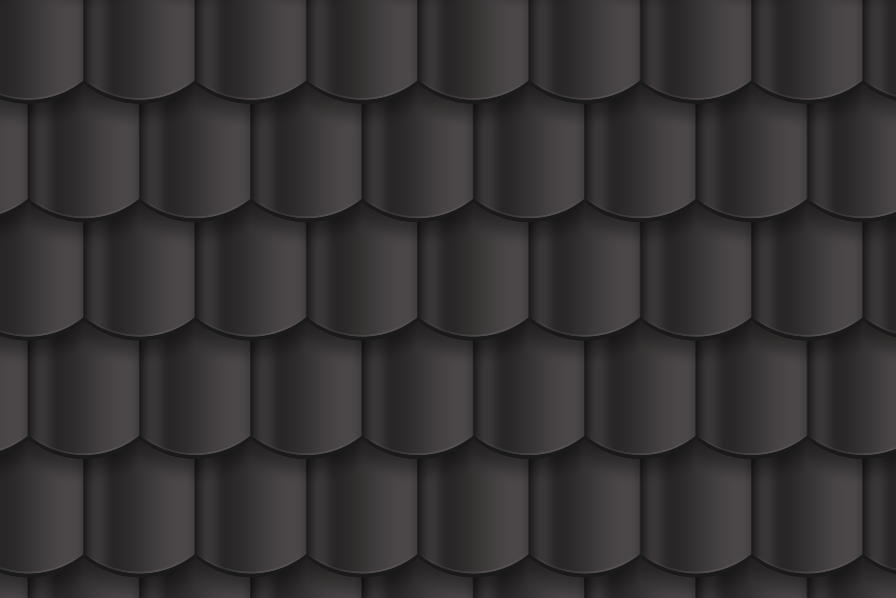
Reproduce this pattern procedurally as a WebGL 2 fragment shader.

```glsl
#version 300 es
precision highp float;

#define TILES_ACROSS 8.05
#define ROW_PITCH 1.064
#define FIRST_APEX 0.22
#define FIRST_JOINT 0.755
#define ARC_RADIUS 0.79
#define LIP_HEIGHT 0.036
#define JOINT_WIDTH 0.008
#define SHADOW_REACH 0.28
#define SHADOW_DEPTH 0.40
#define TINT vec3(1.045, 0.985, 0.995)
#define LIP_COLOR vec3(0.105, 0.102, 0.104)

uniform vec2 u_resolution;
out vec4 outColor;

// Position inside a tile of the given row: x from joint to joint, y above the apex
vec2 tileCoord(vec2 p, float row) {
    float joint = FIRST_JOINT + 0.5 * mod(row, 2.0);
    return vec2(fract(p.x - joint), p.y - FIRST_APEX - row * ROW_PITCH);
}

// Signed distance to the rounded lower edge, positive inside the tile
float arcDistance(vec2 q) {
    return ARC_RADIUS - length(q - vec2(0.5, ARC_RADIUS));
}

// Tile surface, including the shadow cast by the row above
vec3 tileSurface(vec2 p, float row, float px) {
    vec2 q = tileCoord(p, row);
    float t = q.x;

    // Wide curved face with a narrow roll along its left side
    float shade = mix(0.147, 0.282, smoothstep(0.22, 0.88, t));
    shade += 0.07 * smoothstep(0.0, 0.11, t) * (1.0 - smoothstep(0.12, 0.27, t));
    shade -= 0.035 * smoothstep(0.91, 1.0, t);

    // Groove between neighbours
    shade *= 1.0 - 0.3 * exp(-t / 0.025);
    float jointDist = min(t, 1.0 - t);
    float groove = 1.0 - smoothstep(JOINT_WIDTH - px * 0.5, JOINT_WIDTH + px * 0.5, jointDist);
    shade = mix(shade, 0.105, 0.8 * groove);

    // Soft shadow below the overlapping row
    float below = -arcDistance(tileCoord(p, row + 1.0));
    shade *= 1.0 - SHADOW_DEPTH * (1.0 - smoothstep(0.0, SHADOW_REACH, below));

    // Thin lit rim along the lower edge
    float rim = 1.0 - smoothstep(0.006, 0.006 + px, abs(arcDistance(q) - 0.006));
    shade += 0.07 * rim * sin(3.14159265 * t);
    return shade * TINT;
}

void main() {
    float px = TILES_ACROSS / u_resolution.x;
    vec2 p = gl_FragCoord.xy * px;
    float row = floor((p.y - FIRST_APEX + LIP_HEIGHT + px) / ROW_PITCH);
    vec2 q = tileCoord(p, row);

    // Lower row, then the thick lip, then the overlapping tile face
    float face = smoothstep(-0.5 * px, 0.5 * px, arcDistance(q));
    float lip = smoothstep(-0.5 * px, 0.5 * px, arcDistance(q + vec2(0.0, LIP_HEIGHT)));
    vec3 color = tileSurface(p, row - 1.0, px);
    color = mix(color, LIP_COLOR, lip);
    color = mix(color, tileSurface(p, row, px), face);
    outColor = vec4(color, 1.0);
}
```
